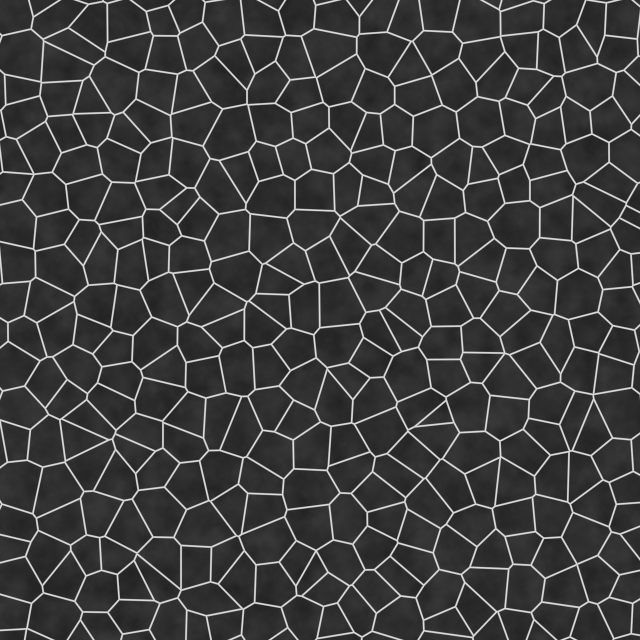
Write a three.js fragment shader that draws this pattern.

```glsl
#define CELLS 18.0
#define JITTER 0.88
#define LINE_HALF_WIDTH 0.0014
#define LINE_SOFTNESS 0.0012
#define MOTTLE_SCALE 38.0
#define MOTTLE_CONTRAST 0.11
#define GROUND_COLOR vec3(0.18)
#define LINE_COLOR vec3(0.86)

varying vec2 vUv;

vec2 hash22(vec2 p) {
  vec3 q = fract(p.xyx * vec3(0.1031, 0.1030, 0.0973));
  q += dot(q, q.yzx + 33.33);
  return fract((q.xx + q.yz) * q.zy);
}

float valueNoise(vec2 p) {
  vec2 cell = floor(p);
  vec2 f = fract(p);
  f = f * f * (3.0 - 2.0 * f);
  float bottom = mix(hash22(cell).x, hash22(cell + vec2(1.0, 0.0)).x, f.x);
  float top = mix(hash22(cell + vec2(0.0, 1.0)).x, hash22(cell + vec2(1.0)).x, f.x);
  return mix(bottom, top, f.y);
}

float fbm(vec2 p) {
  float sum = 0.0;
  float amplitude = 0.5;
  for (int i = 0; i < 4; i++) {
    sum += amplitude * valueNoise(p);
    p = mat2(1.6, 1.2, -1.2, 1.6) * p + 17.3;
    amplitude *= 0.5;
  }
  return sum / 0.9375;
}

vec2 seedPoint(vec2 cell) {
  return 0.5 + JITTER * (hash22(cell + 41.0) - 0.5);
}

// Distance to the nearest Voronoi border, in cell units
float borderDistance(vec2 p) {
  vec2 cell = floor(p);
  vec2 f = p - cell;
  vec2 nearestCell = vec2(0.0);
  vec2 nearest = vec2(0.0);
  float best = 64.0;

  // Find the closest seed
  for (int y = -2; y <= 2; y++) {
    for (int x = -2; x <= 2; x++) {
      vec2 offset = vec2(float(x), float(y));
      vec2 toSeed = offset + seedPoint(cell + offset) - f;
      float d = dot(toSeed, toSeed);
      if (d < best) {
        best = d;
        nearest = toSeed;
        nearestCell = offset;
      }
    }
  }

  // Measure to the bisectors with the seeds around it
  float border = 8.0;
  for (int y = -2; y <= 2; y++) {
    for (int x = -2; x <= 2; x++) {
      vec2 offset = nearestCell + vec2(float(x), float(y));
      vec2 toSeed = offset + seedPoint(cell + offset) - f;
      vec2 between = toSeed - nearest;
      if (dot(between, between) > 0.00001) {
        border = min(border, dot(0.5 * (nearest + toSeed), normalize(between)));
      }
    }
  }
  return border;
}

void main() {
  // Softly mottled ground
  float mottle = fbm(vUv * MOTTLE_SCALE + 5.0) - 0.5;
  vec3 color = GROUND_COLOR + MOTTLE_CONTRAST * mottle;

  // Thin pale network
  float d = borderDistance(vUv * CELLS) / CELLS;
  float line = 1.0 - smoothstep(LINE_HALF_WIDTH - LINE_SOFTNESS,
                                LINE_HALF_WIDTH + LINE_SOFTNESS, d);
  color = mix(color, LINE_COLOR, line);

  gl_FragColor = vec4(color, 1.0);
}
```
